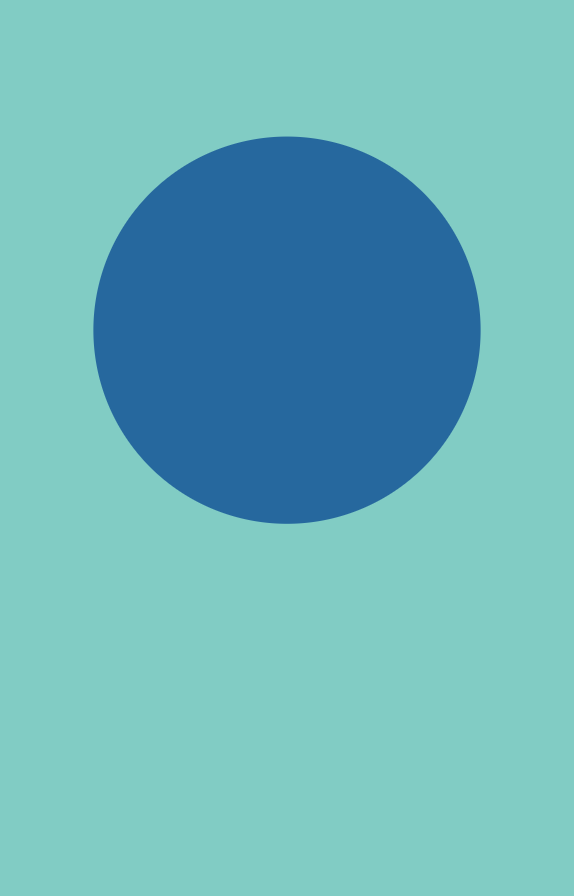
Give the GLSL for this background, as a Shadertoy shader.

```glsl
// A flat blue disc floating above the middle of a plain teal field.
// The disc is a circle distance function, in units of the canvas height,
// blended over the field with an edge one pixel wide.

#define FIELD_COLOR vec3(0.504, 0.800, 0.769)
#define DISC_COLOR  vec3(0.149, 0.408, 0.620)
#define DISC_CENTER vec2(0.0, 0.6315)
#define DISC_RADIUS 0.2161

float circleDistance(vec2 point, vec2 center, float radius) {
    return length(point - center) - radius;
}

void mainImage(out vec4 fragColor, in vec2 fragCoord) {
    // x is centred on the canvas, y runs from 0 to 1
    vec2 point = vec2(fragCoord.x - 0.5 * iResolution.x, fragCoord.y) / iResolution.y;
    float pixel = 1.0 / iResolution.y;

    // Disc coverage with a smooth edge
    float edge = circleDistance(point, DISC_CENTER, DISC_RADIUS);
    float coverage = clamp(0.5 - edge / pixel, 0.0, 1.0);

    fragColor = vec4(mix(FIELD_COLOR, DISC_COLOR, coverage), 1.0);
}
```
